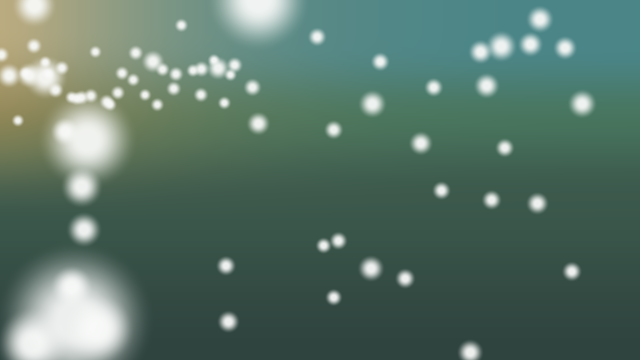
Give the GLSL for this background, as a WebGL 2 fragment shader.

```glsl
#version 300 es
precision highp float;
// Soft white light orbs over a dusky gradient of teal, green and warm tan.
// Each orb is a radial falloff; hashed loops scatter them in groups, and
// their transmissions multiply, so overlapping orbs melt into one glow.

uniform vec2 u_resolution;
out vec4 outColor;

// Colours
const vec3 FLOOR_DARK = vec3(0.185, 0.265, 0.245);
const vec3 DUSK       = vec3(0.235, 0.350, 0.300);
const vec3 GREEN      = vec3(0.280, 0.460, 0.370);
const vec3 TEAL       = vec3(0.290, 0.520, 0.530);
const vec3 OLIVE      = vec3(0.560, 0.520, 0.330);
const vec3 TAN        = vec3(0.730, 0.670, 0.500);
const vec3 ORB_WHITE  = vec3(0.975, 0.980, 0.975);

// Orb look: fraction of the radius that stays full, and peak opacity
const float ORB_CORE = 0.18;
const float ORB_PEAK = 0.94;

// Large orbs: centre x, centre y, radius (unit = canvas height)
const vec3 TOP_ORB    = vec3(0.718, 1.000, 0.146);
const vec3 MIDDLE_ORB = vec3(0.243, 0.611, 0.142);
const vec3 CORNER_ORB = vec3(0.208, 0.110, 0.225);
const vec3 INNER_ORB  = vec3(0.275, 0.085, 0.100);
const vec3 EDGE_ORB   = vec3(0.090, 0.045, 0.105);

// Groups of smaller orbs
const int   SWARM_COUNT  = 36;
const vec2  SWARM_SIZE   = vec2(0.67, 0.15);
const float SWARM_Y      = 0.785;
const int   COLUMN_COUNT = 6;
const int   ROW_COUNT    = 4;
const ivec2 FIELD_CELLS  = ivec2(6, 4);
const vec2  FIELD_START  = vec2(0.58, 0.02);
const vec2  FIELD_SIZE   = vec2(1.05, 0.94);

vec3 hash3(float n) {
    vec3 p = fract(vec3(n) * vec3(0.1031, 0.1030, 0.0973));
    p += dot(p, p.yzx + 33.33);
    return fract((p.xxy + p.yzz) * p.zyx);
}

// Share of the backdrop still visible through one orb
float through(vec2 p, vec2 centre, float radius) {
    float d = length(p - centre) / radius;
    return 1.0 - ORB_PEAK * (1.0 - smoothstep(ORB_CORE, 1.0, d));
}

float through(vec2 p, vec3 orb) {
    return through(p, orb.xy, orb.z);
}

vec3 backdrop(vec2 p) {
    vec3 cool = mix(FLOOR_DARK, DUSK, smoothstep(0.0, 0.5, p.y));
    cool = mix(cool, GREEN, smoothstep(0.45, 0.70, p.y));
    cool = mix(cool, TEAL, smoothstep(0.66, 0.87, p.y));
    vec3 warm = mix(OLIVE, TAN, smoothstep(0.62, 0.92, p.y));
    float warmth = exp(-2.4 * pow(max(p.x, 0.0), 1.4));
    return mix(cool, warm, warmth * smoothstep(0.38, 0.72, p.y));
}

void main() {
    vec2 p = gl_FragCoord.xy / u_resolution.y;

    // Large orbs
    float clear = through(p, TOP_ORB) * through(p, MIDDLE_ORB)
                * through(p, CORNER_ORB) * through(p, INNER_ORB)
                * through(p, EDGE_ORB);

    // Dense swarm of small orbs, upper left
    for (int i = 0; i < SWARM_COUNT; i++) {
        vec3 h = hash3(float(i) + 11.0);
        vec3 g = hash3(float(i) + 71.0);
        float x = (float(i) + h.x) / float(SWARM_COUNT) * SWARM_SIZE.x;
        float y = SWARM_Y + (h.y + g.x - 1.0) * SWARM_SIZE.y;
        float radius = mix(0.019, 0.025, h.z) + 0.013 * step(0.88, g.y);
        clear *= through(p, vec2(x, y), radius);
    }

    // Medium orbs down the left side
    for (int i = 0; i < COLUMN_COUNT; i++) {
        vec3 h = hash3(float(i) + 131.0);
        float y = 0.96 - 0.15 * (float(i) + 0.4 * (h.y - 0.5));
        vec2 centre = vec2(0.04 + 0.28 * h.x, y);
        clear *= through(p, centre, mix(0.042, 0.068, h.z));
    }

    // Loose row of orbs, upper right
    for (int i = 0; i < ROW_COUNT; i++) {
        vec3 h = hash3(float(i) + 171.0);
        vec2 centre = vec2(1.30 + 0.085 * (float(i) + 0.5 * h.x), 0.85 + 0.03 * h.y);
        clear *= through(p, centre, mix(0.032, 0.046, h.z));
    }

    // Sparse field on a jittered grid, larger towards the upper right
    for (int i = 0; i < FIELD_CELLS.x * FIELD_CELLS.y; i++) {
        vec3 h = hash3(float(i) + 211.0);
        vec2 cell = vec2(i % FIELD_CELLS.x, i / FIELD_CELLS.x);
        vec2 spot = (cell + h.xy) / vec2(FIELD_CELLS);
        float radius = mix(0.021, 0.032, 0.5 * (spot.x + spot.y)) + 0.017 * h.z * h.z;
        clear *= through(p, FIELD_START + spot * FIELD_SIZE, radius);
    }

    outColor = vec4(mix(ORB_WHITE, backdrop(p), clear), 1.0);
}
```
